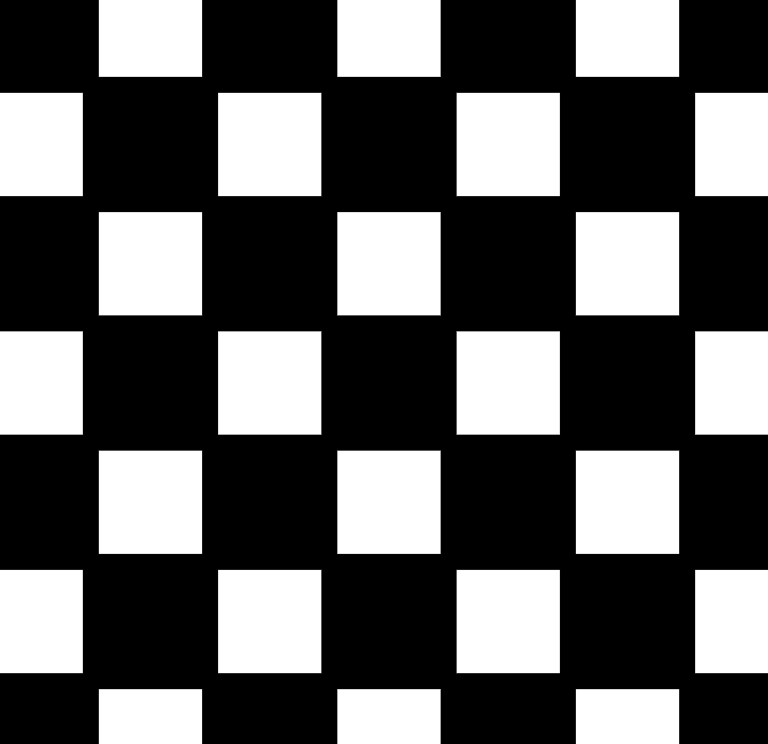
Reproduce this pattern procedurally as a Shadertoy shader.

```glsl
// Signed distance to an axis-aligned square
float squareDistance(vec2 p, float halfSide) {
    vec2 d = abs(p) - halfSide;
    return length(max(d, 0.0)) + min(max(d.x, d.y), 0.0);
}

void mainImage(out vec4 fragColor, in vec2 fragCoord) {
    // Grid units: one cell per unit, with a black cell at the origin
    float cellSize = 0.1603 * iResolution.y;
    vec2 grid = (fragCoord - vec2(0.5065, 0.4852) * iResolution.xy) / cellSize;
    vec2 cell = floor(grid + 0.5);

    // Inset white squares on alternate cells
    float isWhite = mod(cell.x + cell.y, 2.0);
    float dist = squareDistance(grid - cell, 0.433);
    float edge = 0.7 / cellSize;
    float coverage = 1.0 - smoothstep(-edge, edge, dist);

    fragColor = vec4(vec3(isWhite * coverage), 1.0);
}
```
